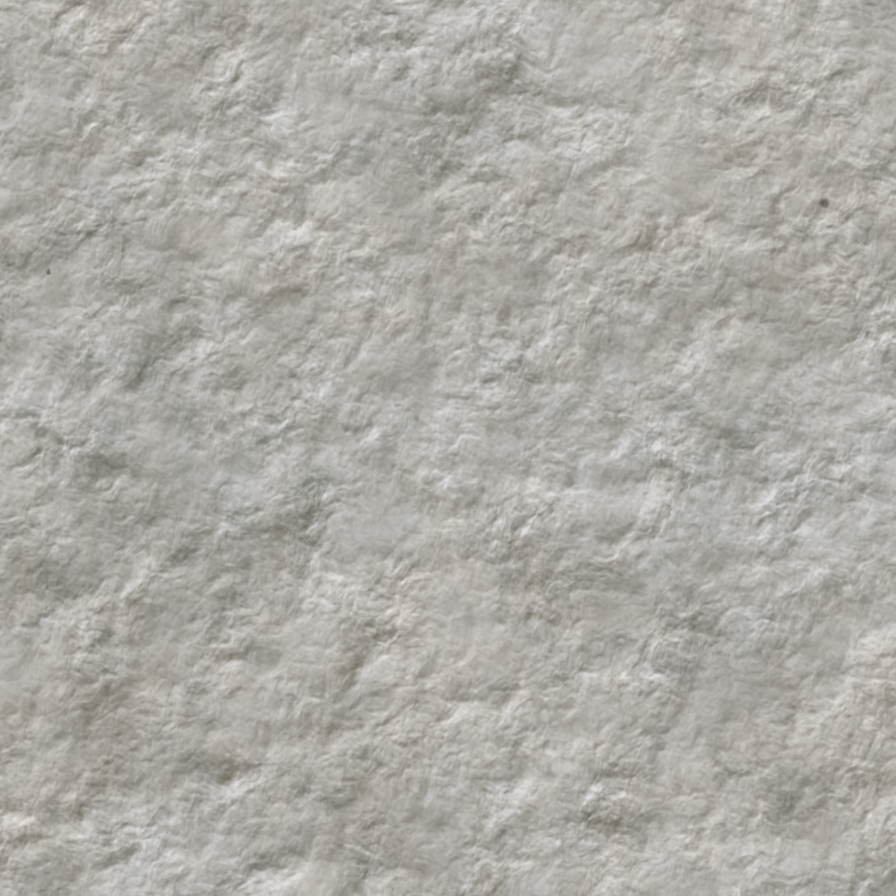
A three.js fragment shader for this texture:

```glsl
// Rough pale grey plaster wall, chipped and crumbly, lit from the upper left.
#define SHADOW_COLOR vec3(0.600, 0.590, 0.562)
#define LIGHT_COLOR  vec3(0.780, 0.772, 0.760)
#define WARM_TINT    vec3(0.012, 0.000, -0.010)
#define LIGHT_DIR    vec2(-0.45, 0.89)
#define GRAIN_ANGLE  0.58   // mean direction of the ridges, radians
#define STRETCH      0.82   // scale along the ridges
#define BASE_FREQ    10.0   // coarsest lumps per canvas
#define CHIP         0.82   // 0 = rolling bumps, 1 = flats with dents
#define RELIEF       0.200  // strength of the shading
#define MOTTLE       0.50   // strength of small dark and light specks
#define BLOTCH       0.40   // strength of broad light and dark areas
#define PIT_COUNT    2

varying vec2 vUv;

vec2 hash2(vec2 p) {
  vec3 q = fract(p.xyx * vec3(0.1031, 0.1030, 0.0973));
  q += dot(q, q.yzx + 33.33);
  return fract((q.xx + q.yz) * q.zy);
}

vec2 cellGradient(vec2 cell) {
  float angle = 6.2832 * hash2(cell + 300.0).x;
  return vec2(cos(angle), sin(angle));
}

float gradientNoise(vec2 p) {
  vec2 i = floor(p);
  vec2 f = p - i;
  vec2 u = f * f * f * (f * (f * 6.0 - 15.0) + 10.0);
  vec2 e = vec2(1.0, 0.0);
  float a = dot(cellGradient(i), f);
  float b = dot(cellGradient(i + e.xy), f - e.xy);
  float c = dot(cellGradient(i + e.yx), f - e.yx);
  float d = dot(cellGradient(i + e.xx), f - e.xx);
  return mix(mix(a, b, u.x), mix(c, d, u.x), u.y);
}

vec2 noisePair(vec2 p) {
  return vec2(gradientNoise(p), gradientNoise(p + 47.3));
}

// Into the frame of the ridges: x runs along them, y across
vec2 toGrain(vec2 p, float angle) {
  float c = cos(angle);
  float s = sin(angle);
  return vec2((c * p.x + s * p.y) * STRETCH, c * p.y - s * p.x);
}

// Layered lumps whose hollows are steeper than their tops
float plasterHeight(vec2 p) {
  p += 0.012 * noisePair(p * 9.0) + 0.006 * noisePair(p * 33.0 + 11.0);
  float height = 0.0;
  float freq = BASE_FREQ;
  float turn = 0.6;
  for (int i = 0; i < 5; i++) {
    float octave = float(i);
    float weight = 1.0 - 0.08 * (octave - 2.2) * (octave - 2.2);
    vec2 q = toGrain(p, GRAIN_ANGLE + turn);
    float n = gradientNoise(q * freq + 19.7 * octave);
    height += weight / freq * (n - CHIP * sqrt(n * n + 0.0004));
    freq *= 2.07;
    turn = -turn;
  }
  return height;
}

// Slope facing the light, softly limited
float facing(vec2 p) {
  float reach = 0.0012;
  vec2 stepToLight = reach * LIGHT_DIR;
  float fall = plasterHeight(p - stepToLight) - plasterHeight(p + stepToLight);
  float slope = 0.5 * fall / reach;
  return slope / sqrt(1.0 + 0.03 * slope * slope);
}

// Small specks without direction
float mottle(vec2 p) {
  float sum = 0.0;
  float freq = 26.0;
  for (int i = 0; i < 4; i++) {
    sum += 0.55 * gradientNoise(toGrain(p, 0.9 * float(i)) * freq + 61.0);
    freq *= 2.0;
  }
  return sum;
}

// Few small dark holes
float pits(vec2 p) {
  float cover = 0.0;
  vec2 ragged = p + 0.003 * noisePair(p * 120.0);
  for (int i = 0; i < PIT_COUNT; i++) {
    vec2 seed = hash2(vec2(float(i) * 7.0 + 3.0, 15.0));
    float radius = mix(0.003, 0.007, seed.x * seed.y);
    float d = length(ragged - seed);
    cover = max(cover, 1.0 - smoothstep(radius * 0.4, radius * 1.3, d));
  }
  return cover;
}

void main() {
  vec2 p = vUv;

  // Crumbly areas alternate with smoother ones
  vec2 grain = toGrain(p, GRAIN_ANGLE);
  float roughness = 1.0 + 0.9 * gradientNoise(grain * 13.0 + 71.0);
  float blotch = gradientNoise(p * 2.6 + 5.0) + 0.9 * gradientNoise(grain * 8.0 + 31.0);

  // Tone from relief, hollows, blotches and specks
  float tone = 0.55 + roughness * (RELIEF * facing(p) + MOTTLE * mottle(p));
  tone += 4.5 * plasterHeight(p) + BLOTCH * blotch;

  // Faint ochre and pink staining
  float stain = gradientNoise(p * 3.1 + 83.0) + gradientNoise(p * 21.0 + 9.0);
  vec3 color = mix(SHADOW_COLOR, LIGHT_COLOR, clamp(tone, -0.8, 1.5));
  color += WARM_TINT * stain;
  color *= 1.0 - 0.35 * pits(p);

  gl_FragColor = vec4(color, 1.0);
}
```
